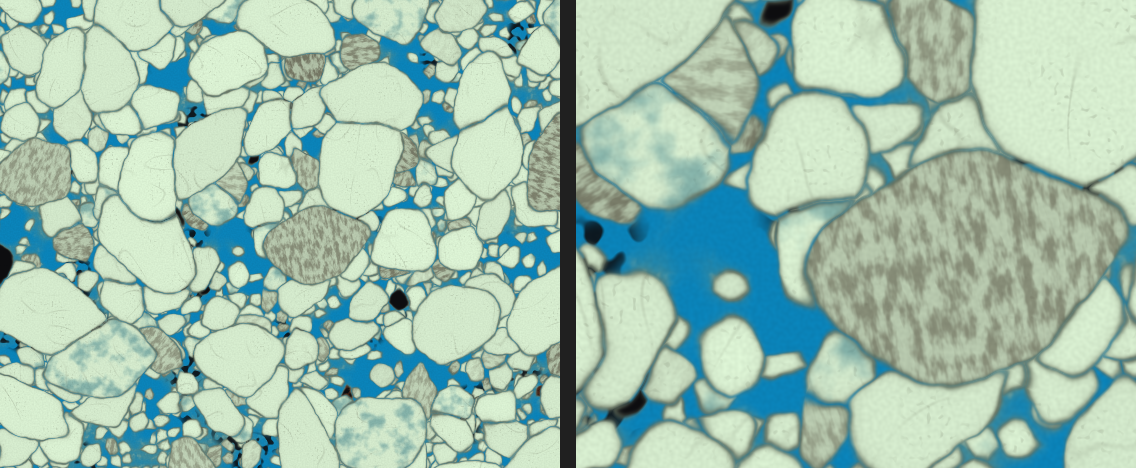
Left: the whole. Right: its middle third, enlarged.
Reproduce this texture procedurally as a WebGL 2 fragment shader.

```glsl
#version 300 es
precision highp float;
// Sandstone thin section: pale faceted grains of mixed size in blue epoxy.
uniform vec2 u_resolution;
out vec4 fragColor;

const vec3 QUARTZ = vec3(0.86, 0.95, 0.83);
const vec3 CLOUDY = vec3(0.67, 0.73, 0.63);
const vec3 BROWN = vec3(0.41, 0.41, 0.34);
const vec3 RIM = vec3(0.39, 0.43, 0.36);
const vec3 EPOXY = vec3(0.04, 0.51, 0.72);
const vec3 CLAY = vec3(0.30, 0.54, 0.56);
const vec3 OPAQUE = vec3(0.05, 0.05, 0.06);
const vec3 RUST = vec3(0.28, 0.14, 0.09);
const int LAYERS = 4;
const float CELL[LAYERS] = float[LAYERS](0.185, 0.102, 0.055, 0.028);
const float PRESENCE[LAYERS] = float[LAYERS](0.62, 0.72, 0.68, 0.58);
const float CLUMPING = 0.9;    // how strongly small grains gather
const float JITTER = 0.7;
const float GAP = 0.0014;      // seam between touching grains
const float RIM_WIDTH = 0.0021;
const float SOFTNESS = 0.0014;
const int FACETS = 7;
const float TAU = 6.28319;
const float FAR = 1.0;

vec2 hash2(vec2 p) {
  vec3 h = fract(p.xyx * vec3(0.1031, 0.1030, 0.0973));
  h += dot(h, h.yzx + 33.33);
  return fract((h.xx + h.yz) * h.zy);
}

vec2 heading(float a) { return vec2(cos(a), sin(a)); }

float corner(vec2 cell, vec2 offset) {
  return dot(heading(TAU * hash2(cell + 71.0).x), offset);
}

// Gradient noise, about -0.7 to 0.7
float noise(vec2 p) {
  vec2 i = floor(p), f = p - i;
  vec2 u = f * f * f * (f * (f * 6.0 - 15.0) + 10.0);
  vec2 e = vec2(1.0, 0.0);
  return mix(mix(corner(i, f), corner(i + e, f - e), u.x),
             mix(corner(i + e.yx, f - e.yx), corner(i + 1.0, f - 1.0), u.x), u.y);
}

float fbm(vec2 p) {
  return noise(p) + 0.5 * noise(p * 2.1 + 9.0) + 0.25 * noise(p * 4.3 + 23.0);
}

float smoothMax(float a, float b, float k) {
  float h = max(k - abs(a - b), 0.0) / k;
  return max(a, b) + 0.25 * h * h * k;
}

// Rounded irregular polygon, turned and stretched at random
float facetedShape(vec2 q, vec2 key, float radius) {
  vec2 r = hash2(key + 5.0);
  vec2 axis = heading(TAU * r.x);
  float stretch = mix(1.0, 1.36, r.y);
  q = vec2(dot(q, axis) / stretch, (q.y * axis.x - q.x * axis.y) * stretch);
  float d = -radius;
  for (int k = 0; k < FACETS; k++) {
    vec2 f = hash2(key + 7.7 * float(k) + 13.0);
    float a = TAU * (float(k) + 0.8 * f.x) / float(FACETS);
    d = smoothMax(d, dot(q, heading(a)) - radius * mix(0.74, 1.06, f.y), radius * 0.24);
  }
  return d;
}

// Returns signed distance and the key of the nearest grain in one size layer
vec3 nearestGrain(vec2 p, float cell, float presence, float clumping, float seed) {
  vec2 home = floor(p / cell), key = vec2(0.0);
  float first = FAR, second = FAR;
  for (int j = -1; j <= 1; j++)
    for (int i = -1; i <= 1; i++) {
      vec2 id = home + vec2(i, j), k = id + seed;
      vec2 r = hash2(k), centre = (id + 0.5 + JITTER * (hash2(k + 41.0) - 0.5)) * cell;
      if (r.x > presence + clumping * noise(centre * 5.5 + 3.0)) continue;
      float d = facetedShape(p - centre, k, cell * mix(0.40, 0.57, r.y));
      if (d < first) { second = first; first = d; key = k; }
      else second = min(second, d);
    }
  return vec3(max(first, 0.5 * (first - second) + GAP), key);
}

vec3 grainColour(vec2 p, vec2 key, float depth) {
  vec2 r = hash2(key + 97.0), s = hash2(key + 131.0), axis = heading(TAU * s.x);
  vec2 along = vec2(dot(p, axis), p.y * axis.x - p.x * axis.y) + key;
  float patches = smoothstep(-0.25, 0.45, noise(p * 19.0 + key));
  float mottle = fbm(along * vec2(48.0, 105.0));
  float crack = 1.0 - smoothstep(0.0, 0.035, abs(noise(along * vec2(9.0, 17.0))));
  float dust = smoothstep(0.22, 0.5, noise(p * 210.0));
  vec3 c = QUARTZ * (1.0 - 0.05 * s.y);
  c = mix(c, CLOUDY, 0.45 * crack * patches + 0.5 * dust * patches);
  c = mix(c, CLOUDY, 0.45 * exp(-depth / 0.004));
  // Weathered, clay-stained and opaque grains
  float turbid = smoothstep(0.78, 0.94, r.x);
  c = mix(c, mix(CLOUDY, BROWN, smoothstep(-0.35, 0.5, mottle)), turbid * (0.6 + 0.3 * s.y));
  float stained = step(0.68, r.x) * step(r.x, 0.76);
  c = mix(c, CLAY, stained * 0.6 * smoothstep(-0.2, 0.6, fbm(p * 26.0)));
  vec3 dark = mix(OPAQUE, RUST, step(0.6, s.y) * smoothstep(-0.3, 0.3, mottle));
  return mix(c, dark, step(r.x, 0.016));
}

vec3 poreColour(vec2 p, float clearance) {
  float clay = smoothstep(0.02, 0.6, fbm(p * 8.0 + 31.0) + 0.25 * exp(-clearance / 0.006));
  float grit = fbm(p * 55.0);
  vec3 c = mix(EPOXY, CLAY, clay * (0.75 + 0.4 * grit));
  c = mix(c, CLOUDY, 0.55 * clay * smoothstep(0.1, 0.7, grit));
  float cluster = smoothstep(0.18, 0.36, noise(p * 8.5 + 57.0));
  return mix(c, OPAQUE, 0.9 * cluster * smoothstep(0.0, 0.2, noise(p * 62.0)));
}

void main() {
  vec2 p = gl_FragCoord.xy / u_resolution.y;
  float edge = max(SOFTNESS, 0.7 / u_resolution.y);
  vec2 wobble = vec2(fbm(p * 24.0), fbm(p * 24.0 + 50.0)) * 0.0045;
  float occupied = FAR, cover = 0.0;
  vec3 grains = vec3(0.0);
  // Large grains first; smaller ones fill what remains
  for (int n = 0; n < LAYERS; n++) {
    float clumping = n == 0 ? 0.0 : CLUMPING;
    vec3 g = nearestGrain(p + wobble, CELL[n], PRESENCE[n], clumping, 37.0 + 211.0 * float(n));
    float d = smoothMax(g.x, GAP - occupied, CELL[n] * 0.06);
    float a = (1.0 - smoothstep(-edge, edge, d)) * (1.0 - cover);
    if (a > 0.0) grains += a * grainColour(p, g.yz, max(-d, 0.0));
    cover += a;
    occupied = min(occupied, d);
  }
  vec3 colour = grains + (1.0 - cover) * poreColour(p, max(occupied, 0.0));
  // Thin uneven rims, then fine film texture
  float rim = exp(-occupied * occupied / (RIM_WIDTH * RIM_WIDTH));
  colour = mix(colour, RIM, rim * clamp(0.5 + 0.6 * noise(p * 38.0), 0.15, 0.85));
  colour *= 1.0 + 0.045 * noise(p * 290.0);
  fragColor = vec4(clamp(colour, 0.0, 1.0), 1.0);
}
```
